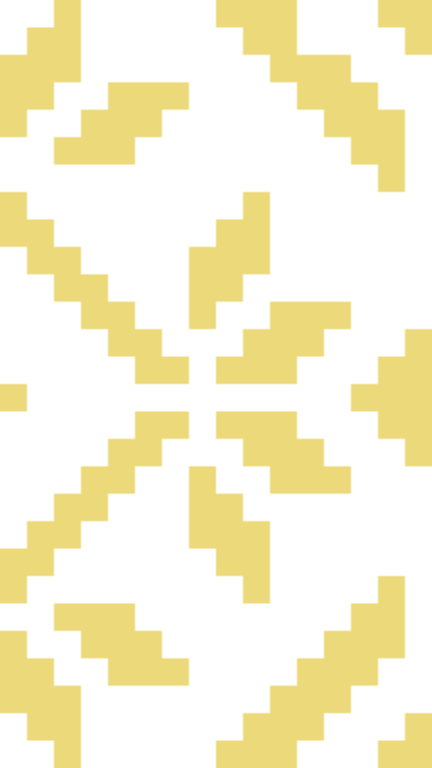
This pattern is drawn by a Shadertoy shader. Its source:

```glsl
// Blocky diagonal leaves and stripes in straw yellow on white, on a coarse grid.
// Each motif is a diagonal band of cells clipped to a box; two vertical folds
// mirror the motifs, and neighbouring cells are blended for smooth edges.

#define GRID vec2(16.0, 28.0)        // cells across and down
#define INNER_FOLD 28.0              // row sum mirrored by the central motifs
#define OUTER_FOLD 27.0              // row sum mirrored by the outer motifs
#define EDGE_SOFTNESS 0.07           // in cells
#define STRAW vec3(0.925, 0.852, 0.478)
#define PAPER vec3(1.0)

const float RISING = 1.0;            // band runs up to the right
const float FALLING = -1.0;          // band runs down to the right

// True for cells inside box (left, top, right, bottom) whose diagonal
// index x + slope * y lies between first and last.
bool band(vec2 cell, vec4 box, float slope, float first, float last) {
    float diagonal = cell.x + slope * cell.y;
    return all(greaterThanEqual(cell, box.xy))
        && all(lessThanEqual(cell, box.zw))
        && diagonal >= first && diagonal <= last;
}

// Star of leaves and stripes around the middle row
bool innerMotifs(vec2 cell) {
    cell.y = min(cell.y, INNER_FOLD - cell.y);
    return band(cell, vec4(0, 7, 6, 13), FALLING, -8.0, -7.0)    // long stripe
        || band(cell, vec4(7, 7, 9, 11), RISING, 16.0, 18.0)     // upright leaf
        || band(cell, vec4(8, 11, 12, 13), RISING, 21.0, 23.0)   // flat leaf
        || band(cell, vec4(13, 12, 15, 14), RISING, 27.0, 29.0)  // right arrow
        || cell == vec2(0, 14);                                  // arrow tail
}

// Motifs along the upper and lower ends
bool outerMotifs(vec2 cell) {
    bool notch = cell == vec2(11, 1);
    cell.y = min(cell.y, OUTER_FOLD - cell.y);
    return band(cell, vec4(0, 0, 2, 4), RISING, 2.0, 4.0)        // upright leaf
        || band(cell, vec4(2, 3, 6, 5), RISING, 7.0, 9.0)        // flat leaf
        || band(cell, vec4(14, 0, 15, 1), FALLING, 14.0, 15.0)   // corner
        || (band(cell, vec4(8, 0, 14, 6), FALLING, 8.0, 10.0) && !notch);
}

float ink(vec2 cell) {
    cell = clamp(cell, vec2(0.0), GRID - 1.0);
    return innerMotifs(cell) || outerMotifs(cell) ? 1.0 : 0.0;
}

void mainImage(out vec4 fragColor, in vec2 fragCoord) {
    vec2 uv = fragCoord / iResolution.xy;
    vec2 position = vec2(uv.x, 1.0 - uv.y) * GRID - 0.5;

    // Blend the four nearest cells over a narrow seam
    vec2 base = floor(position);
    vec2 seam = max(vec2(EDGE_SOFTNESS), GRID / iResolution.xy);
    vec2 blend = clamp((position - base - 0.5) / seam + 0.5, 0.0, 1.0);
    float upper = mix(ink(base), ink(base + vec2(1, 0)), blend.x);
    float lower = mix(ink(base + vec2(0, 1)), ink(base + vec2(1, 1)), blend.x);

    fragColor = vec4(mix(PAPER, STRAW, mix(upper, lower, blend.y)), 1.0);
}
```
